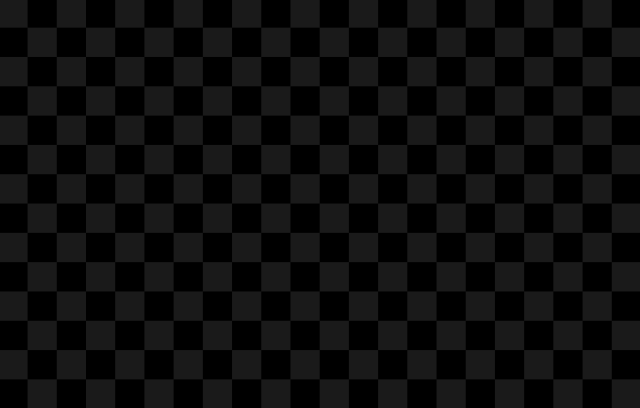
Write a Shadertoy shader that draws this pattern.

```glsl
const vec2 CELLS = vec2(21.91, 13.92);   // squares across and down
const vec2 CROP = vec2(0.056);           // part of the first square cut off at left and top
const vec3 BLACK = vec3(0.0);
const vec3 CHARCOAL = vec3(0.102);

// Square wave per axis: +1 on even cells, -1 on odd, with one-pixel edges
vec2 squareWave(vec2 p, vec2 pixel) {
    vec2 edgeDistance = 0.5 - abs(mod(p + 0.5, 2.0) - 1.0);
    return clamp(2.0 * edgeDistance / pixel, -1.0, 1.0);
}

// Coverage of the lighter squares, from 0 to 1
float checker(vec2 p, vec2 pixel) {
    vec2 wave = squareWave(p, pixel);
    return 0.5 + 0.5 * wave.x * wave.y;
}

void mainImage(out vec4 fragColor, in vec2 fragCoord) {
    vec2 uv = fragCoord / iResolution.xy;

    // Count cells from the upper left corner
    vec2 p = vec2(uv.x, 1.0 - uv.y) * CELLS + CROP;
    vec2 pixel = CELLS / iResolution.xy;

    fragColor = vec4(mix(BLACK, CHARCOAL, checker(p, pixel)), 1.0);
}
```
